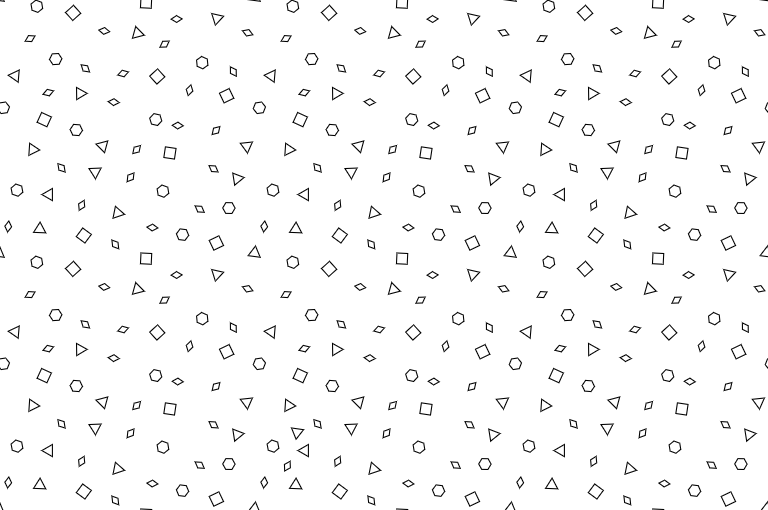
Reproduce this pattern procedurally as a WebGL 2 fragment shader.

```glsl
#version 300 es
precision highp float;
// Small outlined squares, triangles, hexagons and rhombi scattered on white in a repeating tile.
uniform vec2 u_resolution;
out vec4 fragColor;

#define TILES_ACROSS 3.0
#define SHAPES 53               // shapes in one tile
#define LATTICE_STEP 23.0       // spreads the shapes evenly over the tile
#define JITTER 0.027            // largest shift, in tile widths
#define LINE_WIDTH 0.0042
#define SQUARE_RADIUS 0.0210    // inner radii, in tile widths
#define TRIANGLE_RADIUS 0.0137
#define HEXAGON_RADIUS 0.0210
#define RHOMBUS_HALF vec2(0.0215, 0.0133)
#define EXTRA_TILE vec2(1.0, 1.0)  // column and row, from the top left
#define PAPER vec3(1.0)
#define INK vec3(0.0)

const float TAU = 6.28319;

float hash(float n) {
    return fract(sin(n * 12.9898 + 4.137) * 43758.5453);
}

float polygonDistance(vec2 p, float sides, float innerRadius) {
    float sector = TAU / sides;
    float angle = atan(p.x, p.y);
    return cos(floor(0.5 + angle / sector) * sector - angle) * length(p) - innerRadius;
}

float rhombusDistance(vec2 p, vec2 halfSize) {
    vec2 normal = normalize(halfSize.yx);
    return dot(abs(p), normal) - halfSize.x * normal.x;
}

// Distance to the outline of a turned shape; kind in 0..1 selects the shape.
float outlineDistance(vec2 p, float kind, float turn) {
    float c = cos(turn), s = sin(turn);
    p = mat2(c, s, -s, c) * p;
    float d;
    if (kind < 0.2) d = polygonDistance(p, 4.0, SQUARE_RADIUS);
    else if (kind < 0.4) d = polygonDistance(p, 3.0, TRIANGLE_RADIUS);
    else if (kind < 0.59) d = polygonDistance(p, 6.0, HEXAGON_RADIUS);
    else d = rhombusDistance(p, RHOMBUS_HALF);
    return abs(d);
}

vec2 latticePoint(float i) {
    return fract(vec2(i, i * LATTICE_STEP) / float(SHAPES));
}

void main() {
    // Tile coordinates, anchored at the top left
    float scale = TILES_ACROSS / u_resolution.x;
    vec2 p = vec2(gl_FragCoord.x, u_resolution.y - gl_FragCoord.y) * scale;
    vec2 tile = floor(p);
    vec2 local = fract(p);
    float nearest = 1.0;

    // Jittered lattice, wrapped around the tile edges
    for (int k = 0; k < SHAPES; k++) {
        float i = float(k);
        vec2 shift = vec2(hash(i + 61.0), hash(i + 127.0)) * 2.0 - 1.0;
        vec2 offset = local - latticePoint(i) - shift * JITTER;
        offset -= round(offset);
        float kind = fract(i * 0.365 + 0.25 * hash(i + 211.0));
        nearest = min(nearest, outlineDistance(offset, kind, TAU * hash(i + 307.0)));
    }

    // A stray triangle and rhombus fill lattice gaps in a single tile
    if (tile == EXTRA_TILE) {
        vec2 gap = vec2(4.5, -2.5) / float(SHAPES);
        for (int k = 0; k < 2; k++) {
            float i = float(k);
            vec2 offset = local - latticePoint(4.0 - 2.0 * i) - gap;
            nearest = min(nearest, outlineDistance(offset, 0.3 + 0.5 * i, 3.0 + 1.2 * i));
        }
    }

    // Pixel coverage of the thin line
    float coverage = clamp(0.5 + (0.5 * LINE_WIDTH - nearest) / scale, 0.0, 1.0);
    fragColor = vec4(mix(PAPER, INK, coverage), 1.0);
}
```
